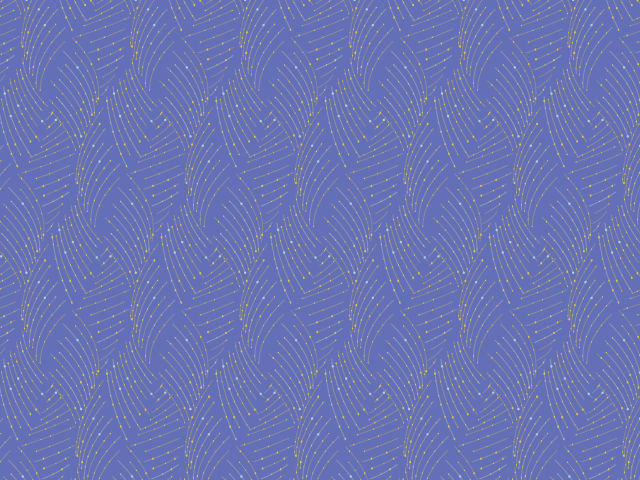
Reproduce this pattern procedurally as a Shadertoy shader.

```glsl
// Half-drop pattern of interlocking feathered plumes: fine gilt strands strung with beads on periwinkle.

const float UNITS = 864.0;                 // design units per canvas height
const vec2  TILE = vec2(196.8, 245.5);     // column width, row height
const vec2  ORIGIN = vec2(384.0, 288.0);   // design origin, from the upper left
const float LINE_WIDTH = 0.9;
const float BEAD_SPACING = 22.0;
const float SMALL_BEAD = 1.15;
const float LARGE_BEAD = 2.1;
const float TRIM = 0.1;                    // how far alternate strands stop short
const vec3  GROUND = vec3(0.388, 0.436, 0.712);
const vec3  GILT = vec3(0.74, 0.67, 0.44);
const vec3  SILVER = vec3(0.80, 0.81, 0.76);
const vec3  GOLD_BEAD = vec3(0.92, 0.81, 0.29);
const vec3  BRONZE = vec3(0.60, 0.52, 0.33);
const vec3  PEARL = vec3(0.72, 0.85, 0.92);

// A fan of strands running from a start edge to an end edge.
struct Fan {
    vec2 start0, start1, startBend;
    vec2 end0, end1, endBend;
    vec2 bow;       // sideways sag of the first and last strand
    int count;
    float seed;
};

float hash(vec2 p) {
    vec3 q = fract(vec3(p.xyx) * 0.1031);
    q += dot(q, q.yzx + 33.33);
    return fract((q.x + q.y) * q.z);
}

// Antialiased edge: shapes finer than a pixel are drawn a pixel wide.
float coverage(float dist, float halfWidth, float pixel) {
    return clamp(0.5 + (max(halfWidth, 0.5 * pixel) - dist) / pixel, 0.0, 1.0);
}

// Share of a pixel filled by a shape finer than it.
float fineness(float halfWidth, float pixel) {
    return min(1.0, 2.0 * halfWidth / pixel);
}

// Wraps a point into the half-drop cell around a centre.
vec2 wrapHalfDrop(vec2 p, vec2 centre) {
    vec2 q = p - centre;
    float row = floor(q.y / TILE.y + 0.5);
    q -= row * vec2(0.5 * TILE.x, TILE.y);
    q.x -= TILE.x * floor(q.x / TILE.x + 0.5);
    return q + centre;
}

vec2 bentPoint(vec2 a, vec2 b, vec2 bend, float t) {
    return mix(a, b, t) + 4.0 * t * (1.0 - t) * bend;
}

void drawFan(inout vec3 colour, vec2 point, Fan fan, float pixel) {
    vec2 centre = 0.25 * (fan.start0 + fan.start1 + fan.end0 + fan.end1);
    vec2 p = wrapHalfDrop(point, centre);

    for (int i = 0; i < fan.count; i++) {
        float t = float(i) / float(fan.count - 1);
        vec2 a = bentPoint(fan.start0, fan.start1, fan.startBend, t);
        vec2 b = bentPoint(fan.end0, fan.end1, fan.endBend, t);
        vec2 span = b - a;
        vec2 sag = vec2(mix(fan.bow.x, fan.bow.y, t), 0.0);
        vec2 id = vec2(float(i) + 1.0, fan.seed);

        // Strand, with alternate ones cut short so that the tips do not crowd
        float along = (p.y - a.y) / span.y;
        float cut = TRIM * (float(i % 2) + 0.5 * hash(id + 5.0));
        float s = clamp(along, cut, 1.0 - cut);
        vec2 offset = p - bentPoint(a, b, sag, s);
        float slope = (span.x + 4.0 * sag.x * (1.0 - 2.0 * s)) / span.y;
        float dist = length(vec2(offset.x / sqrt(1.0 + slope * slope), offset.y));
        vec3 thread = mix(GILT, SILVER, smoothstep(0.5, 1.0, hash(id)));
        float strength = (0.75 + 0.25 * hash(id + 17.0)) * fineness(0.5 * LINE_WIDTH, pixel);
        colour = mix(colour, thread, strength * coverage(dist, 0.5 * LINE_WIDTH, pixel));

        // Bead in the nearest segment of the strand
        float beads = max(1.0, floor(length(span) / BEAD_SPACING + 0.5));
        float k = clamp(floor(along * beads), 0.0, beads - 1.0);
        float pick = hash(id * 7.0 + k * 3.7);
        float place = (k + 0.5 + 0.4 * (hash(id + k * 11.0) - 0.5)) / beads;
        place = clamp(place, cut, 1.0 - cut);
        vec2 d = p - bentPoint(a, b, sag, place);
        float radius = mix(SMALL_BEAD, LARGE_BEAD, smoothstep(0.6, 0.95, pick));
        vec3 gold = mix(GOLD_BEAD, BRONZE, smoothstep(0.0, 0.9, d.x / radius));
        vec3 bead = mix(gold, PEARL, step(0.95, pick));
        float solid = fineness(radius, pixel) * step(0.12, pick);
        colour = mix(colour, bead, 0.85 * solid * coverage(length(d), radius, pixel));
    }
}

void mainImage(out vec4 fragColor, in vec2 fragCoord) {
    vec2 uv = fragCoord / iResolution.y;
    vec2 p = vec2(uv.x, 1.0 - uv.y) * UNITS - ORIGIN;
    float pixel = UNITS / iResolution.y;

    // Rising plume, hanging drape, arched leaf, and barbs above and below its tip
    Fan plume = Fan(vec2(48, 288), vec2(83, 377), vec2(-5, 0),
                    vec2(98, 150), vec2(139, 266), vec2(-5, 0), vec2(-13, -18), 8, 3.0);
    Fan drape = Fan(vec2(103, 126), vec2(149, 62), vec2(0, 4),
                    vec2(143, 264), vec2(194, 150), vec2(12, 6), vec2(-8, -10), 9, 23.0);
    Fan leaf = Fan(vec2(238, 25), vec2(192, 150), vec2(-10, -6),
                   vec2(283, 147), vec2(247, 238), vec2(4, 0), vec2(18, 9), 10, 41.0);
    Fan upperBarbs = Fan(vec2(92, -72), vec2(50, 8), vec2(10, 5),
                         vec2(106, -90), vec2(142, -28), vec2(4, -4), vec2(2, 4), 6, 67.0);
    Fan lowerBarbs = Fan(vec2(48, 24), vec2(90, 132), vec2(15, -3),
                         vec2(145, -12), vec2(106, 110), vec2(11, 0), vec2(4, 3), 8, 83.0);

    vec3 colour = GROUND;
    drawFan(colour, p, plume, pixel);
    drawFan(colour, p, drape, pixel);
    drawFan(colour, p, leaf, pixel);
    drawFan(colour, p, upperBarbs, pixel);
    drawFan(colour, p, lowerBarbs, pixel);
    fragColor = vec4(colour, 1.0);
}
```
